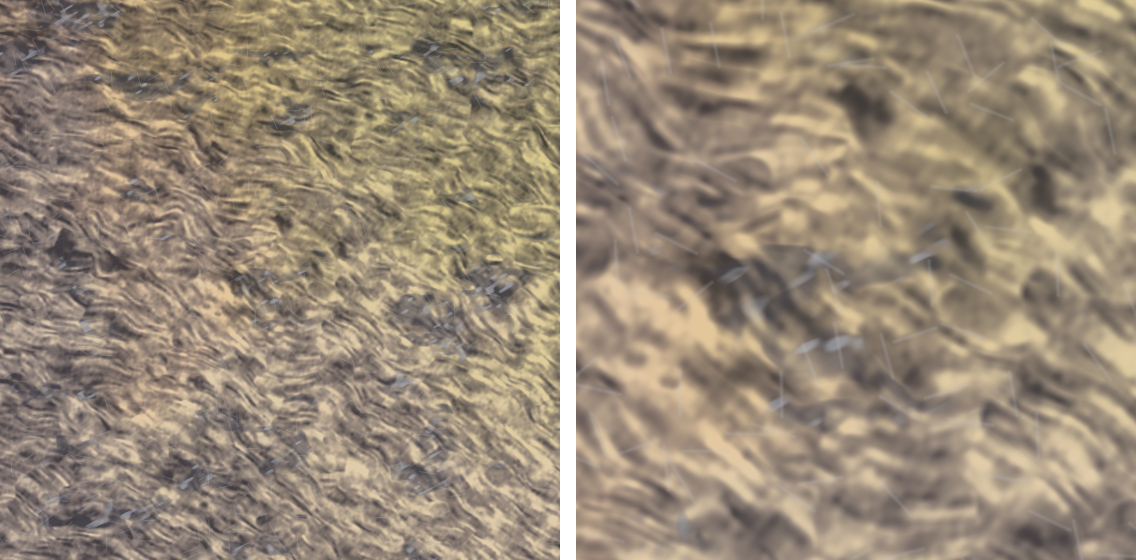
Left, the full canvas; right, a detail of the centre.
This texture is drawn by a WebGL 1 fragment shader. Its source:

```glsl
precision highp float;
// Matted dry grass: stretched, warped noise forms overlapping tufts combed
// down to the right, with slate hollows, a green corner and a shaded side.
// A brightness field is built first, then coloured by a ramp and local tints.
uniform vec2 u_resolution;

const vec3 SHADOW = vec3(0.26, 0.24, 0.25);
const vec3 EARTH = vec3(0.56, 0.505, 0.465);
const vec3 STRAW = vec3(0.88, 0.80, 0.665);
const vec3 SLATE = vec3(0.34, 0.35, 0.40);
const vec3 GLINT = vec3(0.74, 0.76, 0.80);
const vec3 GREEN_TINT = vec3(0.98, 1.0, 0.85);
const vec3 DUSK_TINT = vec3(0.98, 0.98, 1.02);
const vec3 RUST_TINT = vec3(1.02, 0.97, 0.95);

const float MEAN_LIGHT = 0.555;
const float FLAT_ANGLE = -0.24;
const float STEEP_ANGLE = -0.68;
const float WARP = 0.04;
const float CLUMP = 0.19;
const float STRAND = 0.34;
const float FINE = 0.42;
const float RIDGE = 0.22;
const float SPECKLE = 0.15;
const float BLADE_CELLS = 38.0;
const float BLADE_LENGTH = 0.5;
const float BLADE_WIDTH = 0.03;
const float BLADE_SHARE = 0.4;

float hash(vec2 p) {
  return fract(sin(dot(p, vec2(127.1, 311.7))) * 43758.55);
}

float noise(vec2 p) {
  vec2 i = floor(p);
  vec2 f = fract(p);
  f = f * f * (3.0 - 2.0 * f);
  float low = mix(hash(i), hash(i + vec2(1.0, 0.0)), f.x);
  float high = mix(hash(i + vec2(0.0, 1.0)), hash(i + 1.0), f.x);
  return mix(low, high, f.y);
}

// Two octaves, still within 0 to 1
float cloud(vec2 p) {
  return 0.65 * noise(p) + 0.35 * noise(p * 2.7 + 19.3);
}

// Coordinates along and across a direction
vec2 along(vec2 p, float angle) {
  float c = cos(angle);
  float s = sin(angle);
  return vec2(c * p.x + s * p.y, c * p.y - s * p.x);
}

// Signed brightness of one layer of bent strands
float tufts(vec2 p, float angle, float seed) {
  vec2 bend = vec2(cloud(p * 8.0 + seed), cloud(p * 10.0 + seed + 41.0)) - 0.5;
  vec2 q = along(p, angle) + WARP * bend + seed;
  q.y += 0.010 * (noise(q * vec2(30.0, 42.0)) - 0.5);
  float clump = noise(q * vec2(13.0, 34.0)) - 0.5;
  float strand = noise(q * vec2(25.0, 80.0) + 7.0) - 0.5;
  float fine = noise(q * vec2(55.0, 150.0) + 3.0) - 0.5;
  float ridge = 1.0 - abs(2.0 * noise(q * vec2(19.0, 58.0) + 13.0) - 1.0);
  return CLUMP * clump + STRAND * strand + FINE * fine + RIDGE * (ridge - 0.65);
}

// Scattered thin pale stems, one candidate per cell
float blades(vec2 p) {
  vec2 g = p * BLADE_CELLS;
  vec2 home = floor(g);
  float cover = 0.0;
  for (int y = -1; y <= 1; y++) {
    for (int x = -1; x <= 1; x++) {
      vec2 cell = home + vec2(float(x), float(y));
      vec2 root = cell + vec2(hash(cell + 5.1), hash(cell + 8.7));
      float angle = -0.4 + 2.4 * (hash(cell + 2.3) - 0.5);
      vec2 q = along(g - root, angle);
      q.x = max(abs(q.x) - BLADE_LENGTH, 0.0);
      float present = step(hash(cell + 11.9), BLADE_SHARE);
      float line = 1.0 - smoothstep(0.0, BLADE_WIDTH * 2.5, length(q));
      cover = max(cover, present * line);
    }
  }
  return cover;
}

void main() {
  vec2 p = gl_FragCoord.xy / min(u_resolution.x, u_resolution.y);

  // Broad regions
  float drift = cloud(p * 5.0 + 3.7) - 0.5;
  float green = smoothstep(0.55, 1.0, 0.45 * p.x + 0.75 * p.y + 0.5 * drift);
  float dusk = smoothstep(0.55, 0.05, p.x + 0.35 * p.y + 0.5 * drift);
  float rust = smoothstep(0.35, 0.8, p.y + drift) * smoothstep(0.7, 0.3, p.x);

  // Flat and steep layers interleave, steeper to the lower right
  float lean = cloud(p * 15.0 + 27.0) + 0.35 * (p.x - p.y);
  float steep = smoothstep(0.45, 0.55, lean);
  float light = mix(tufts(p, FLAT_ANGLE, 2.0), tufts(p, STEEP_ANGLE, 9.0), steep);
  light += SPECKLE * (noise(along(p, 0.9) * vec2(150.0, 190.0)) - 0.5);
  light += MEAN_LIGHT + 0.09 * drift - 0.06 * dusk - 0.04 * rust;
  light += 0.04 * smoothstep(0.9, 0.2, p.y) * smoothstep(0.25, 0.8, p.x);

  // Ragged hollows where dark stems show through
  vec2 h = along(p, -0.12) + 0.03 * (noise(p * 24.0) - 0.5);
  float depth = 0.60 * noise(h * vec2(12.0, 23.0) + 31.0);
  depth += 0.25 * noise(h * vec2(36.0, 62.0)) + 0.15 * noise(h * vec2(80.0, 130.0));
  float hollow = smoothstep(0.63, 0.78, depth);
  light -= 0.17 * hollow;

  // Brightness ramp with regional tints
  vec3 color = mix(SHADOW, EARTH, smoothstep(0.10, 0.57, light));
  color = mix(color, STRAW, smoothstep(0.46, 0.90, light));
  color *= mix(vec3(1.0), GREEN_TINT, green);
  color *= mix(vec3(1.0), DUSK_TINT, dusk);
  color *= mix(vec3(1.0), RUST_TINT, rust);
  color = mix(color, SLATE, 0.3 * hollow);

  // Weathered glints in the hollows and loose pale stems
  float spark = smoothstep(0.62, 0.88, noise(along(p, 0.5) * vec2(60.0, 140.0)));
  color = mix(color, GLINT, 0.5 * spark * hollow);
  color = mix(color, GLINT, 0.20 * blades(p));
  gl_FragColor = vec4(color, 1.0);
}
```
